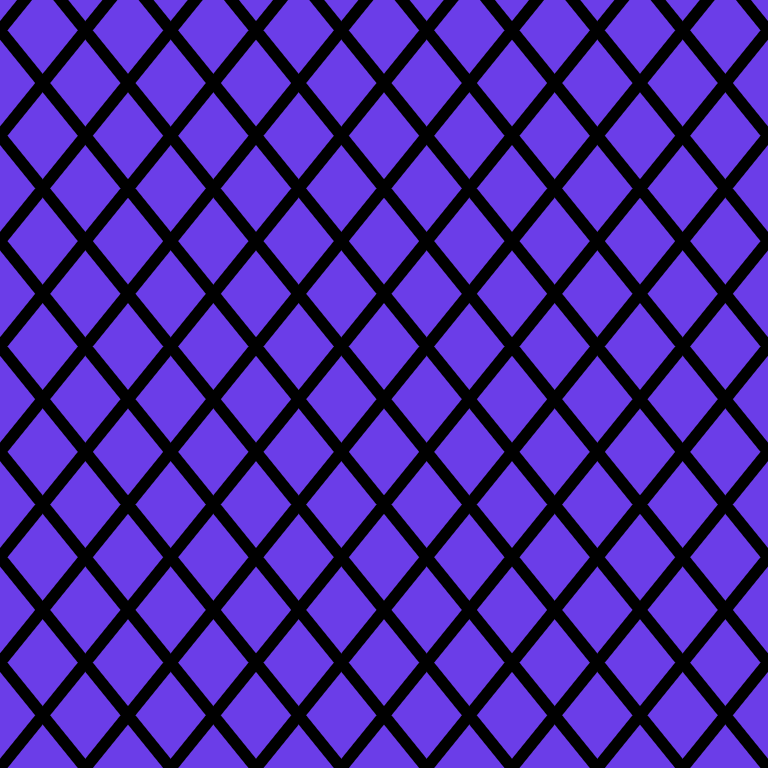
Reproduce this pattern procedurally as a WebGL 1 fragment shader.

```glsl
precision highp float;

uniform vec2 u_resolution;

const float REPEATS_ACROSS = 9.0;
const float LINE_ANGLE = 51.0;     // degrees from horizontal
const float LINE_WIDTH = 0.0152;   // fraction of the canvas
const float EDGE_PIXELS = 1.0;     // width of the smoothed edge
const vec3 FILL_COLOR = vec3(0.42, 0.24, 0.91);
const vec3 LINE_COLOR = vec3(0.0);

// Distance from p to the nearest of the parallel lines across the normal.
float parallelLines(vec2 p, vec2 normal, float spacing) {
    float across = dot(p, normal) / spacing;
    return abs(fract(across + 0.5) - 0.5) * spacing;
}

void main() {
    float canvasSize = min(u_resolution.x, u_resolution.y);
    vec2 p = gl_FragCoord.xy / canvasSize;

    // Two mirrored sets of lines, crossing at the origin
    float angle = radians(LINE_ANGLE);
    vec2 normal = vec2(sin(angle), cos(angle));
    float spacing = normal.x / REPEATS_ACROSS;
    float rising = parallelLines(p, vec2(normal.x, -normal.y), spacing);
    float falling = parallelLines(p, normal, spacing);

    // Signed distance to the lattice, smoothed over the edge
    float lattice = min(rising, falling) - 0.5 * LINE_WIDTH;
    float edge = EDGE_PIXELS / canvasSize;
    float fill = clamp(lattice / edge + 0.5, 0.0, 1.0);

    gl_FragColor = vec4(mix(LINE_COLOR, FILL_COLOR, fill), 1.0);
}
```
